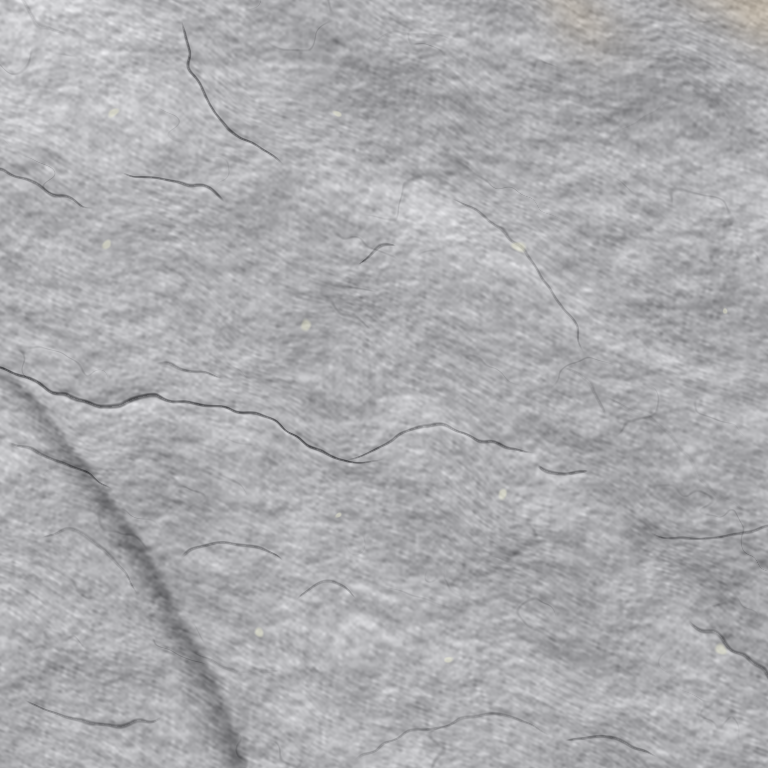
Reproduce this texture procedurally as a Shadertoy shader.

```glsl
const vec3 STONE = vec3(0.676, 0.677, 0.688);
const vec3 SAND_TINT = vec3(0.05, 0.015, -0.045);
const vec3 SPECK_COLOR = vec3(0.84, 0.84, 0.78);
const float GRAIN_ANGLE = -0.55;
const vec2 GRAIN_STRETCH = vec2(0.65, 1.2);
const vec2 LIGHT_STEP = vec2(-0.0028, 0.0042);
const float RELIEF = 0.85;
const float BROAD_TONE = 0.2;
const float CRACK_ANGLE = -0.42;
const float CRACK_WIDTH = 0.0024;
const float CRACK_DEPTH = 0.27;
const float CRACK_CELLS = 5.0;
const float SPECK_CELLS = 4.0;
const float FOLD_DEPTH = 0.19;

float hash(vec2 p) {
    return fract(sin(dot(p, vec2(127.1, 311.7))) * 43758.5453);
}

float noise(vec2 p) {
    vec2 i = floor(p), f = fract(p);
    f = f * f * (3.0 - 2.0 * f);
    return mix(mix(hash(i), hash(i + vec2(1, 0)), f.x),
               mix(hash(i + vec2(0, 1)), hash(i + vec2(1, 1)), f.x), f.y);
}

// Position measured along and across a direction
vec2 turn(vec2 p, float angle) {
    vec2 along = vec2(cos(angle), sin(angle));
    return vec2(dot(p, along), dot(p, vec2(-along.y, along.x)));
}

float fbm(vec2 p, int octaves) {
    float sum = 0.0, amp = 0.5;
    for (int i = 0; i < octaves; i++) {
        sum += amp * noise(p);
        p = turn(p, 0.35) * 2.03 + 17.3;
        amp *= 0.6;
    }
    return sum;
}

float stoneHeight(vec2 p) {
    return fbm(turn(p, GRAIN_ANGLE) * GRAIN_STRETCH * 24.0, 4);
}

// Soft elliptical patch
float smudge(vec2 p, vec2 center, float angle, vec2 size) {
    vec2 q = turn(p - center, angle) / size;
    return exp(-dot(q, q));
}

// Tapered dark line with a shaded upper side and a lit lower lip
float crack(vec2 p, float angle, float halfLength, float bend, float pixel) {
    vec2 q = turn(p, angle);
    float t = q.x / halfLength;
    float taper = max(1.0 - t * t, 0.0);
    float d = q.y - bend * halfLength * (t * t - 0.4);
    float width = CRACK_WIDTH * sqrt(taper) + 0.4 * pixel;
    float line = CRACK_DEPTH * (1.0 - smoothstep(0.25 * width, width + 0.5 * pixel, abs(d)));
    float shade = 0.07 * exp(-abs(d) / 0.009) * step(0.0, d);
    float lip = 0.05 * exp(-pow((d + 0.005) / 0.003, 2.0));
    return (line + shade - lip) * smoothstep(0.0, 0.35, taper);
}

float scatteredCracks(vec2 p, float pixel) {
    float dark = 0.0;
    for (float y = 0.0; y < CRACK_CELLS; y++) {
        for (float x = 0.0; x < CRACK_CELLS; x++) {
            vec2 id = vec2(x, y) + 3.7;
            vec2 center = (vec2(x, y) + vec2(hash(id), hash(id + 11.0))) / CRACK_CELLS;
            float angle = CRACK_ANGLE + 1.0 * (hash(id + 23.0) - 0.5);
            float halfLength = mix(0.03, 0.13, hash(id + 31.0));
            float bend = 0.7 * (hash(id + 43.0) - 0.6);
            float strength = mix(0.2, 0.95, hash(id + 57.0));
            strength *= 1.0 - 0.85 * smoothstep(1.15, 1.5, center.x + center.y);
            dark += strength * crack(p - center, angle, halfLength, bend, pixel);
        }
    }
    return dark;
}

float specks(vec2 p, float pixel) {
    float cover = 0.0;
    vec2 cell = floor(p * SPECK_CELLS);
    vec2 center = (cell + 0.2 + 0.6 * vec2(hash(cell + 5.0), hash(cell + 9.0))) / SPECK_CELLS;
    float radius = mix(0.003, 0.009, hash(cell + 13.0));
    cover = 1.0 - smoothstep(0.5 * radius, radius + pixel, length(p - center));
    return cover * step(0.45, hash(cell + 19.0));
}

void mainImage(out vec4 fragColor, in vec2 fragCoord) {
    vec2 p = fragCoord / iResolution.y;
    float pixel = 1.0 / iResolution.y;
    vec2 wobble = vec2(noise(p * 9.0), noise(p * 9.0 + 40.0)) - 0.5;
    vec2 jag = vec2(noise(p * 45.0), noise(p * 45.0 + 70.0)) - 0.5;
    vec2 warped = p + 0.05 * wobble + 0.009 * jag;

    // Fine relief lit from the upper left, over broad cloudy tone
    vec2 bent = p + 0.03 * wobble;
    float tone = RELIEF * (stoneHeight(bent) - stoneHeight(bent + LIGHT_STEP));
    vec2 layered = turn(bent, GRAIN_ANGLE) * vec2(4.0, 9.0);
    tone += BROAD_TONE * (fbm(layered, 4) - 0.54);
    tone += 0.07 * (noise(p * 230.0) - 0.5);

    // Large lights and shadows
    tone += 0.10 * smudge(p, vec2(0.05, 0.95), -0.6, vec2(0.3, 0.16));
    tone += 0.06 * smudge(p, vec2(0.55, 0.72), -0.4, vec2(0.17, 0.06));
    tone += 0.04 * smudge(p, vec2(0.05, 0.2), -0.8, vec2(0.25, 0.12));
    tone -= 0.08 * smudge(warped, vec2(0.72, 0.865), -0.12, vec2(0.2, 0.03));
    tone -= 0.09 * smudge(warped, vec2(0.89, 0.25), -0.85, vec2(0.2, 0.035));

    // Faint hairline creases along the layers
    float crease = abs(noise(layered * 2.5 + 8.0 * jag.x * 0.06) - 0.5);
    float creaseMask = smoothstep(0.55, 0.8, noise(p * 13.0 + 90.0));
    tone -= 0.07 * creaseMask * (1.0 - smoothstep(0.0, 0.035, crease));

    // Cracks: one long, the others scattered
    tone -= crack(warped - vec2(0.2, 0.475), -0.27, 0.3, 0.0, pixel);
    tone -= scatteredCracks(warped, pixel);

    // Curved fold across the lower left corner
    float fold = p.x + 0.012 * wobble.x + 0.004 * jag.x - (0.31 - 0.26 * p.y - 0.63 * p.y * p.y);
    float foldShade = fold > 0.0 ? exp(-pow(fold / 0.009, 2.0)) : exp(-pow(fold / 0.024, 2.0));
    tone -= FOLD_DEPTH * foldShade * (1.0 - smoothstep(0.5, 0.55, p.y));

    // Sandy stain and pale mineral specks
    float sand = smudge(warped, vec2(0.98, 1.0), -0.5, vec2(0.1, 0.05))
               + 0.6 * smudge(warped, vec2(0.74, 1.0), -0.7, vec2(0.07, 0.035));
    vec3 color = STONE + tone + SAND_TINT * sand;
    color = mix(color, SPECK_COLOR + 0.5 * tone, 0.8 * specks(p + 0.012 * jag, pixel));
    fragColor = vec4(clamp(color, 0.0, 1.0), 1.0);
}
```
